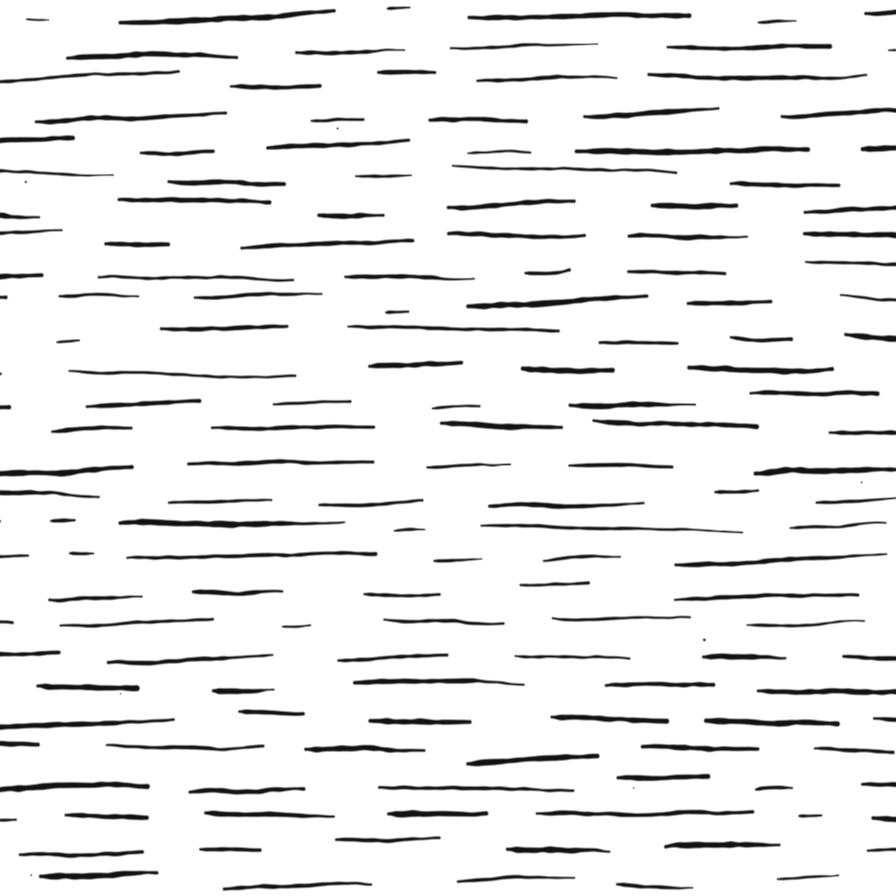
Write a Shadertoy shader that draws this pattern.

```glsl
const vec3 PAPER = vec3(1.0);
const vec3 INK = vec3(0.07);
const float ROWS = 28.0;
const float CELL_WIDTH = 0.2;
const float EDGE_SOFTNESS = 0.0016;

float hash(vec2 p) {
    return fract(sin(dot(p, vec2(127.1, 311.7))) * 43758.5);
}

// Smooth 1D noise in -1..1, with an independent curve per seed
float noise(float x, float seed) {
    float i = floor(x);
    float f = fract(x);
    float a = hash(vec2(i, seed));
    float b = hash(vec2(i + 1.0, seed));
    return mix(a, b, f * f * (3.0 - 2.0 * f)) * 2.0 - 1.0;
}

// Jittered border on the left of a cell
float cellBorder(vec2 cell) {
    return (cell.x + 0.76 * (hash(cell + 3.7) - 0.5)) * CELL_WIDTH;
}

// Distance to one hand-drawn dash centred on the origin
float dashDistance(vec2 p, float halfLength, float halfWidth, vec2 cell) {
    float seed = hash(cell + 11.3) * 91.0;
    float along = clamp(p.x / halfLength, -1.0, 1.0);
    float x = along * halfLength;

    // Slope, bend and wobble of the centre line
    float slope = 0.09 * (hash(cell + 21.9) - 0.38);
    float bend = 0.05 * (hash(cell + 31.1) - 0.5) * halfLength;
    float wobble = 0.0018 * noise(x * 22.0, seed) + 0.0006 * noise(x * 75.0, seed + 5.0);
    float centre = slope * x + bend * along * along + wobble;

    // Uneven pressure, thinning towards the right end
    float taper = mix(1.0, 0.3 + 0.7 * hash(cell + 41.7), smoothstep(0.1, 1.0, along));
    float attack = mix(0.65, 1.0, smoothstep(-1.0, -0.8, along));
    float pressure = 1.0 + 0.2 * noise(x * 110.0, seed + 9.0);
    float width = halfWidth * taper * attack * pressure;

    vec2 offset = vec2(max(abs(p.x) - halfLength, 0.0), p.y - centre);
    return length(offset) - width;
}

// Nearest dash among staggered rows of irregular cells
float dashField(vec2 uv) {
    float nearest = 1.0;
    float baseRow = floor(uv.y * ROWS);
    for (int j = -1; j <= 1; j++) {
        float row = baseRow + float(j);
        float x = uv.x + hash(vec2(row, 57.3)) * CELL_WIDTH * 5.0;
        float baseColumn = floor(x / CELL_WIDTH);
        for (int i = -1; i <= 1; i++) {
            vec2 cell = vec2(baseColumn + float(i), row);
            float left = cellBorder(cell) + mix(0.015, 0.055, hash(cell + 61.3));
            float right = cellBorder(cell + vec2(1.0, 0.0)) - mix(0.015, 0.055, hash(cell + 71.9));
            float halfLength = max(0.5 * (right - left), 0.012);
            float halfWidth = mix(0.0015, 0.0032, hash(cell + 81.1));
            halfWidth *= mix(0.65, 1.0, smoothstep(0.01, 0.05, halfLength));
            float y = (row + 0.5 + 0.56 * (hash(cell + 93.7) - 0.5)) / ROWS;
            vec2 local = vec2(x - 0.5 * (left + right), uv.y - y);
            nearest = min(nearest, dashDistance(local, halfLength, halfWidth, cell));
        }
    }
    return nearest;
}

// Rare tiny ink specks
float speckField(vec2 uv, float density) {
    vec2 cell = floor(uv * density);
    vec2 jitter = 0.2 + 0.6 * vec2(hash(cell + 15.1), hash(cell + 25.3));
    float radius = mix(0.0003, 0.0014, hash(cell + 35.7));
    float d = length(uv - (cell + jitter) / density) - radius;
    return hash(cell + 45.9) < 0.05 ? d : 1.0;
}

void mainImage(out vec4 fragColor, in vec2 fragCoord) {
    vec2 uv = fragCoord / iResolution.y;
    float soft = max(EDGE_SOFTNESS, 0.7 / iResolution.y);
    float d = min(dashField(uv), speckField(uv, 12.0));
    float ink = 1.0 - smoothstep(-soft, soft, d);
    fragColor = vec4(mix(PAPER, INK, ink), 1.0);
}
```
